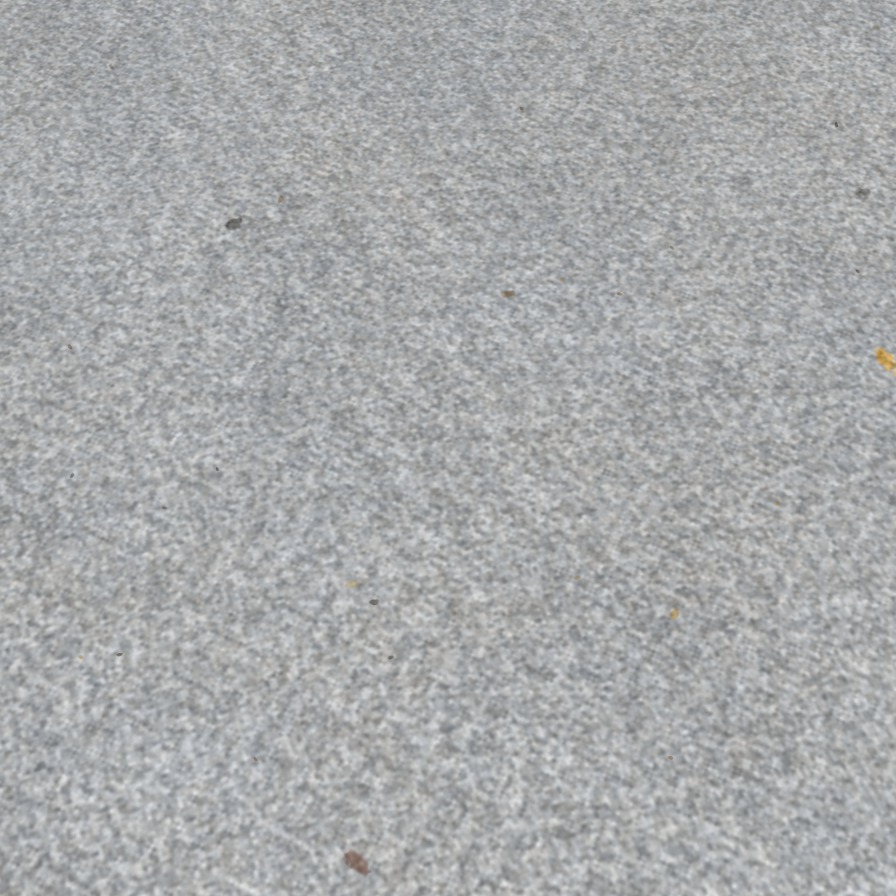
This texture is drawn by a WebGL 2 fragment shader. Its source:

```glsl
#version 300 es
precision highp float;
// Fine grey granite ground receding gently upward, with sparse leaf crumbs.

uniform vec2 u_resolution;
out vec4 fragColor;

float hash(vec2 p) {
    return fract(sin(dot(p, vec2(127.1, 311.7))) * 43758.5453);
}

float valueNoise(vec2 p) {
    vec2 i = floor(p), f = fract(p);
    f = f * f * (3.0 - 2.0 * f);
    return mix(mix(hash(i), hash(i + vec2(1, 0)), f.x),
               mix(hash(i + vec2(0, 1)), hash(i + vec2(1, 1)), f.x), f.y);
}

// Noise centred on zero, turned so that its lattice does not show
float grain(vec2 p, float angle) {
    float c = cos(angle), s = sin(angle);
    return valueNoise(mat2(c, s, -s, c) * p + 40.0 * angle) - 0.5;
}

// Coverage of a small ragged oval
float crumb(vec2 p, vec2 center, float angle, vec2 radius) {
    vec2 d = p - center;
    float c = cos(angle), s = sin(angle);
    d = mat2(c, -s, s, c) * d / radius;
    float ragged = length(d) + 0.7 * (valueNoise(p * 220.0) - 0.5);
    return 1.0 - smoothstep(0.6, 1.25, ragged);
}

void main() {
    vec2 p = gl_FragCoord.xy / u_resolution.y;

    // Ground plane: grains shrink and flatten toward the top
    float depth = 1.0 / (1.0 - 0.35 * p.y);
    vec2 ground = vec2((p.x - 0.5) * 140.0 * depth, 400.0 * depth);

    // Mineral grains, clusters and broad stains
    float speckle = 0.22 * grain(ground, 0.5)
                  + 0.16 * grain(ground * 1.5, 1.2)
                  + 0.08 * grain(ground * 0.45, 2.1);
    float stain = 0.03 * grain(p * 7.0, 0.8) + 0.03 * grain(p * 22.0, 1.7);
    float tone = 0.672 - 0.015 * p.y + stain + speckle * mix(1.05, 0.85, p.y);

    // Slight warm and cool drift between grains
    float warmth = grain(ground * 0.6, 2.7) + 0.5 * grain(p * 9.0, 0.3);
    vec3 color = tone + vec3(-0.006, 0.001, 0.005);
    color += 0.022 * warmth * vec3(1.0, 0.1, -1.0);

    // Scattered crumbs: mostly tiny and faint, a few larger
    for (int k = 0; k < 26; k++) {
        float id = float(k);
        vec2 center = vec2(hash(vec2(id, 3.1)), hash(vec2(id, 7.7)));
        float size = mix(0.003, 0.011, pow(hash(vec2(id, 12.3)), 4.0));
        float kind = hash(vec2(id, 21.9));
        vec3 tint = mix(vec3(0.27, 0.27, 0.25), vec3(0.52, 0.43, 0.34), smoothstep(0.2, 0.6, kind));
        tint = mix(tint, vec3(0.64, 0.55, 0.36), smoothstep(0.7, 0.95, kind));
        float cover = crumb(p, center, 6.28 * hash(vec2(id, 31.4)), size * vec2(1.0, 0.6));
        color = mix(color, tint + 0.6 * speckle, cover * mix(0.4, 0.85, hash(vec2(id, 45.2))));
    }

    // One yellow leaf at the right edge and one brown leaf near the bottom
    float yellowLeaf = crumb(p, vec2(0.99, 0.597), -0.8, vec2(0.017, 0.008));
    color = mix(color, vec3(0.8, 0.64, 0.34) + speckle, 0.9 * yellowLeaf);
    float brownLeaf = crumb(p, vec2(0.398, 0.038), -0.9, vec2(0.017, 0.009));
    color = mix(color, vec3(0.51, 0.42, 0.38) + speckle, 0.9 * brownLeaf);

    fragColor = vec4(clamp(color, 0.0, 1.0), 1.0);
}
```
